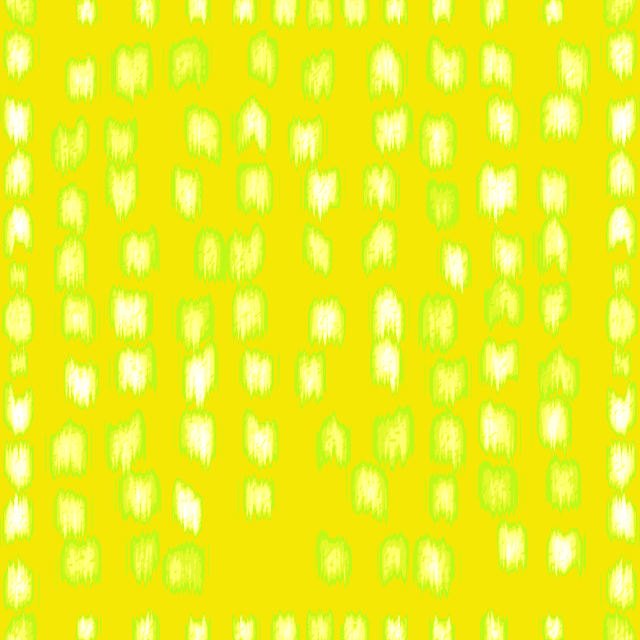
Give the GLSL for this pattern, as a WebGL 1 fragment shader.

```glsl
precision highp float;
uniform vec2 u_resolution;

const float PITCH = 0.096;
const float MARGIN = 0.067;
const float COUNT = 9.0;

float hash(vec2 p) {
  return fract(sin(dot(p, vec2(127.1, 311.7))) * 43758.5);
}

float noise(vec2 p) {
  vec2 i = floor(p);
  vec2 f = fract(p);
  f = f * f * (3.0 - 2.0 * f);
  return mix(mix(hash(i), hash(i + vec2(1.0, 0.0)), f.x),
             mix(hash(i + vec2(0.0, 1.0)), hash(i + vec2(1.0, 1.0)), f.x), f.y);
}

// Noise that depends on the column only
float columns(float x, float frequency, float seed) {
  return noise(vec2(x * frequency + 50.0, floor(seed * 91.0)));
}

// Height of one ragged spot: positive inside, about 1 at a bright core
float spot(vec2 p, vec2 centre, vec2 size, float gain, float seed) {
  vec2 d = p - centre;
  if (abs(d.x) > size.x * 1.6 || abs(d.y) > size.y * 2.2) return -1.0;

  // Vertical tearing, coarse and fine
  float fine = columns(d.x, 390.0, seed + 1.0);
  d.y += 0.022 * (columns(d.x, 48.0, seed + 2.0) - 0.5);
  d.y += 0.016 * (fine - 0.5);
  size.y *= 0.86 + 0.30 * columns(d.x, 70.0, seed + 3.0);

  vec2 e = d / size;
  vec2 e2 = e * e;
  float body = 1.0 - sqrt(dot(e2, e2));
  body += 0.20 * (fine - 0.5);
  float lobe = mix(0.65, 1.25, columns(d.x, 55.0, seed + 4.0));

  // Loose threads beside the body
  float thread = smoothstep(0.72, 0.95, columns(d.x, 360.0, seed + 5.0));
  thread *= 1.0 - smoothstep(1.15, 1.45, abs(e.x));
  thread *= 1.0 - smoothstep(0.5, 0.9, abs(e.y));
  return max(body * gain * lobe, 0.08 * thread);
}

// Jittered grid of spots inside the border
float scatteredSpots(vec2 p) {
  float height = -1.0;
  vec2 home = floor((p - MARGIN) / PITCH);
  for (int j = -1; j <= 1; j++) {
    for (int i = -1; i <= 1; i++) {
      vec2 cell = home + vec2(float(i), float(j));
      bool inside = min(cell.x, cell.y) >= 0.0 && max(cell.x, cell.y) < COUNT;
      if (inside && hash(cell + 7.3) > 0.04) {
        vec2 jitter = vec2(hash(cell + 1.7), hash(cell + 3.1)) - 0.5;
        float slide = 0.060 * (hash(vec2(cell.x, 5.9)) - 0.5);
        vec2 centre = MARGIN + (cell + 0.5) * PITCH;
        centre += jitter * vec2(0.046, 0.026) + vec2(0.0, slide);
        vec2 size = mix(vec2(0.024, 0.034), vec2(0.034, 0.043),
                        vec2(hash(cell + 11.2), hash(cell + 13.4)));
        float bright = hash(cell + 17.6);
        float gain = mix(0.58, 0.98, bright * bright);
        height = max(height, spot(p, centre, size, gain, hash(cell + 19.8)));
      }
    }
  }
  return height;
}

// Border of spots, mirrored about both axes
float borderSpots(vec2 p) {
  vec2 folded = abs(p - 0.5);
  float height = -1.0;
  for (int k = 0; k < 7; k++) {
    float n = float(k);
    float along = n * (0.062 + 0.0042 * n);
    float scale = 0.62 + 0.38 * min(abs(n - 1.0), 1.0);
    float gain = 0.5 + scale * mix(0.15, 0.5, hash(vec2(n, 23.0)));
    height = max(height, spot(folded, vec2(0.471, along),
                              vec2(0.025, 0.036) * scale, gain, n + 20.0));

    along = n * (0.050 + 0.0046 * n);
    scale = mix(0.75, 1.0, hash(vec2(n, 29.0)));
    gain = mix(0.55, 0.95, hash(vec2(n, 31.0)));
    height = max(height, spot(folded, vec2(along, 0.485),
                              vec2(0.023, 0.031) * scale, gain, n + 40.0));
  }
  return height;
}

// Colour ramp from ground through green rim to pale core
vec3 ramp(float h) {
  vec3 color = vec3(0.96, 0.91, 0.02);
  color = mix(color, vec3(0.75, 0.97, 0.09), smoothstep(0.0, 0.07, h));
  color = mix(color, vec3(0.89, 0.97, 0.16), smoothstep(0.17, 0.25, h));
  color = mix(color, vec3(0.99, 1.00, 0.40), smoothstep(0.32, 0.43, h));
  color = mix(color, vec3(1.00, 1.00, 0.59), smoothstep(0.47, 0.60, h));
  color = mix(color, vec3(1.00, 1.00, 0.86), smoothstep(0.62, 0.78, h));
  return mix(color, vec3(1.0), smoothstep(0.88, 1.10, h));
}

void main() {
  vec2 p = gl_FragCoord.xy / u_resolution;
  float height = max(scatteredSpots(p), borderSpots(p));

  // Brushed streaks and short slanted ticks
  float streaks = noise(p * vec2(340.0, 40.0));
  float ticks = smoothstep(0.55, 0.95, noise(vec2(p.x * 270.0 - p.y * 140.0, p.y * 170.0)));
  height *= 1.14 - 0.34 * streaks - 0.32 * ticks;
  gl_FragColor = vec4(ramp(height), 1.0);
}
```
